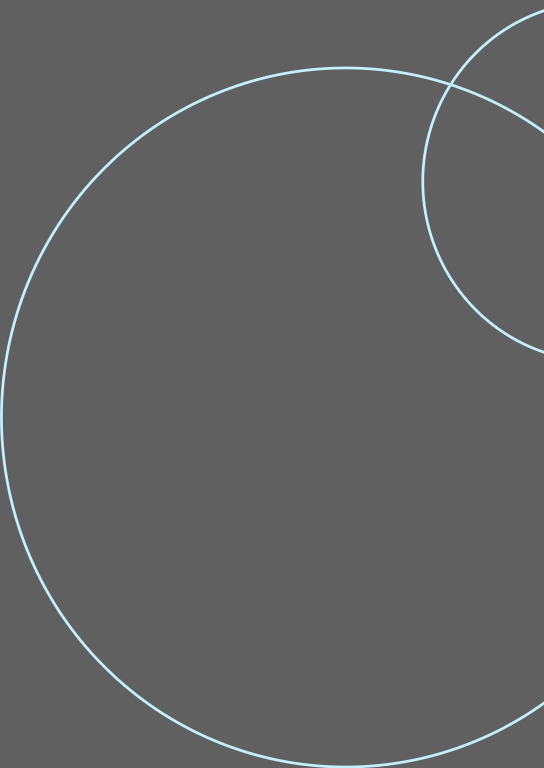
Write a WebGL 2 fragment shader that draws this background.

```glsl
#version 300 es
precision highp float;
// Two thin pale blue rings on a flat grey ground: a large one filling the
// lower canvas and a smaller one cut by the right edge.
// Each ring is the outline of an ellipse, drawn from its approximate distance.

uniform vec2 u_resolution;
out vec4 fragColor;

const vec3 GROUND = vec3(0.378);
const vec3 LINE = vec3(0.77, 0.94, 1.0);
const float HALF_WIDTH = 0.00178;

// First-order signed distance to an axis-aligned ellipse
float ellipseDistance(vec2 p, vec2 radii) {
    float level = length(p / radii);
    float slope = length(p / (radii * radii));
    return level * (level - 1.0) / max(slope, 1e-4);
}

// Antialiased coverage of an elliptical outline
float ring(vec2 p, vec2 center, vec2 radii, float halfWidth, float pixel) {
    float d = abs(ellipseDistance(p - center, radii)) - halfWidth;
    return clamp(0.5 - d / pixel, 0.0, 1.0);
}

void main() {
    // Canvas height is one unit
    float pixel = 1.0 / u_resolution.y;
    vec2 p = gl_FragCoord.xy * pixel;

    float large = ring(p, vec2(0.4500, 0.4564), vec2(0.4481, 0.4551), HALF_WIDTH, pixel);
    float small = ring(p, vec2(0.7814, 0.7637), vec2(0.2309, 0.2344), HALF_WIDTH, pixel);

    vec3 color = mix(GROUND, LINE, max(large, small));
    fragColor = vec4(color, 1.0);
}
```
